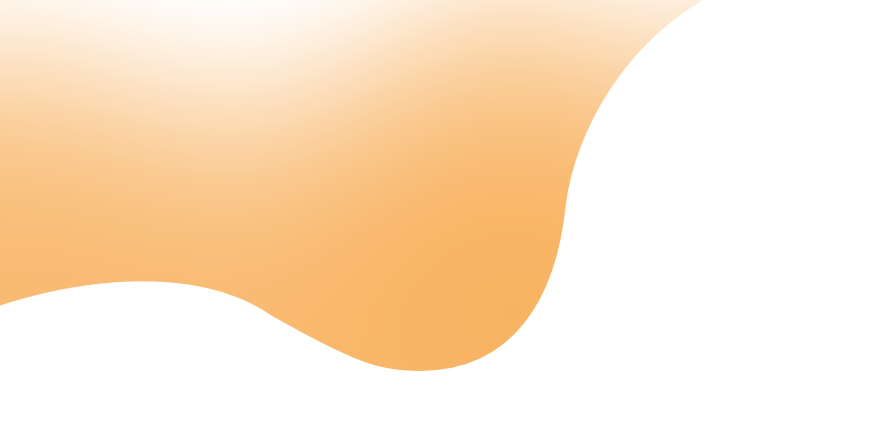
This background is drawn by a WebGL 2 fragment shader. Its source:

```glsl
#version 300 es
precision highp float;
// Draws a wavy orange blob hanging from the top left of a white ground, with a pale glow at its top.

uniform vec2 u_resolution;
out vec4 fragColor;

#define GROUND vec3(1.0)
#define DEEP_ORANGE vec3(0.973, 0.698, 0.376)
#define FADE_RATE 2.4             // how fast the glow fades downwards
#define GLOW_X 0.52               // where the glow is brightest
#define WARM_SPOT vec2(1.14, 0.36)
#define WARM_RADIUS 0.4
#define CURVES 6
#define STEPS 16                  // line segments per curve

// Control points of joined cubic curves, in canvas heights
const vec2 OUTLINE[19] = vec2[19](
    vec2(0.0, 0.318),
    vec2(0.104, 0.352), vec2(0.214, 0.372), vec2(0.318, 0.372),
    vec2(0.422, 0.372), vec2(0.523, 0.352), vec2(0.604, 0.297),
    vec2(0.677, 0.255), vec2(0.766, 0.208), vec2(0.820, 0.190),
    vec2(0.854, 0.178), vec2(0.896, 0.172), vec2(0.9375, 0.172),
    vec2(1.141, 0.172), vec2(1.242, 0.328), vec2(1.263, 0.544),
    vec2(1.284, 0.708), vec2(1.396, 0.901), vec2(1.570, 1.0));

vec2 curvePoint(int first, float t) {
    float s = 1.0 - t;
    return s * s * s * OUTLINE[first] + 3.0 * s * s * t * OUTLINE[first + 1]
         + 3.0 * s * t * t * OUTLINE[first + 2] + t * t * t * OUTLINE[first + 3];
}

float segmentDistance(vec2 p, vec2 a, vec2 b) {
    vec2 ab = b - a;
    return length(p - a - ab * clamp(dot(p - a, ab) / dot(ab, ab), 0.0, 1.0));
}

// Signed distance to the outline; a ray to the right counts crossings for the sign
float blobDistance(vec2 p) {
    float nearest = 10.0;
    float side = 1.0;
    for (int c = 0; c < CURVES; c++) {
        vec2 a = OUTLINE[3 * c];
        for (int i = 1; i <= STEPS; i++) {
            vec2 b = curvePoint(3 * c, float(i) / float(STEPS));
            nearest = min(nearest, segmentDistance(p, a, b));
            if ((a.y > p.y) != (b.y > p.y)) {
                float crossingX = mix(a.x, b.x, (p.y - a.y) / (b.y - a.y));
                if (crossingX > p.x) side = -side;
            }
            a = b;
        }
    }
    return side * nearest;
}

// White at the top glow, deepening downwards and towards the warm spot
vec3 blobColor(vec2 p) {
    float falloff = 0.2 + 0.2 * (1.0 - smoothstep(0.0, GLOW_X, p.x))
                  + 0.45 * smoothstep(GLOW_X, 1.15, p.x)
                  - 0.12 * smoothstep(1.15, 1.5, p.x);
    float reach = falloff + FADE_RATE * (1.0 - p.y);
    float glow = exp(-reach * reach);
    vec2 q = (p - WARM_SPOT) / WARM_RADIUS;
    float warmth = 0.91 + 0.08 * exp(-dot(q, q));
    return mix(GROUND, DEEP_ORANGE, warmth * (1.0 - glow));
}

void main() {
    vec2 p = gl_FragCoord.xy / u_resolution.y;
    float pixel = 1.0 / u_resolution.y;
    float coverage = 1.0 - smoothstep(-0.7 * pixel, 0.7 * pixel, blobDistance(p));
    fragColor = vec4(mix(GROUND, blobColor(p), coverage), 1.0);
}
```
